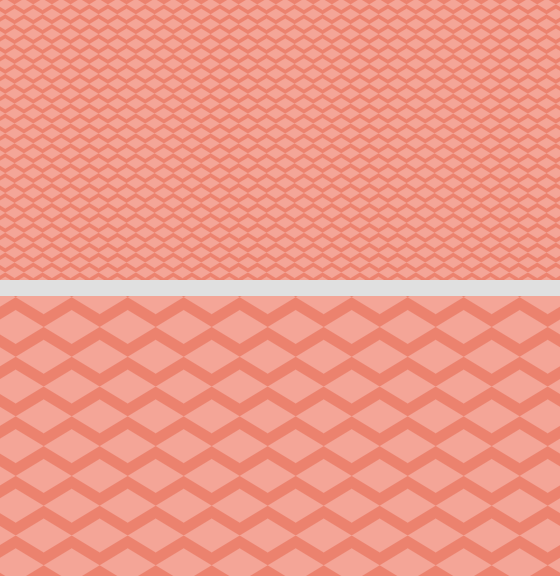
Top, the full canvas; bottom, a detail of the centre.
Reproduce this pattern procedurally as a Shadertoy shader.

```glsl
// Staggered rows of pale coral diamonds separated by darker zigzag bands.

// Signed distance to the nearest diamond, in canvas heights.
float diamondRows(vec2 p) {
    const vec2 repeats = vec2(15.0, 28.2);  // columns and rows per canvas height
    const float halfHeight = 0.57;          // diamond half height, in row pitches
    vec2 cell = p * repeats - vec2(0.28, 0.44);
    float nearest = 1e3;

    // Diamonds are taller than their row pitch, so test the rows on both sides.
    for (int i = 0; i < 2; i++) {
        float row = floor(cell.y) + float(i);
        float stagger = 0.5 * mod(row, 2.0);
        float across = 2.0 * abs(fract(cell.x + stagger + 0.5) - 0.5);
        float down = abs(cell.y - row);
        nearest = min(nearest, down - halfHeight * (1.0 - across));
    }

    // Divide by the slope to turn row pitches into true distance.
    return nearest / length(vec2(2.0 * halfHeight * repeats.x, repeats.y));
}

void mainImage(out vec4 fragColor, in vec2 fragCoord) {
    // Canvas heights, measured from the upper left.
    vec2 p = vec2(fragCoord.x, iResolution.y - fragCoord.y) / iResolution.y;
    float edge = 0.7 / iResolution.y;

    vec3 bandColor = vec3(0.925, 0.510, 0.432);
    vec3 diamondColor = vec3(0.955, 0.648, 0.593);
    float coverage = 1.0 - smoothstep(-edge, edge, diamondRows(p));

    fragColor = vec4(mix(bandColor, diamondColor, coverage), 1.0);
}
```
